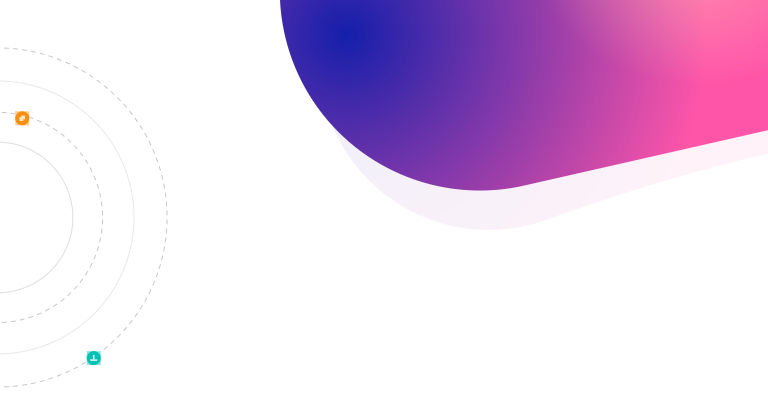
Give the GLSL for this background, as a Shadertoy shader.

```glsl
// A glossy blue-to-pink blob hangs from the top right over a pale echo of itself,
// with thin concentric rings and two small badges at the left. Shapes are signed
// distances in canvas units: y runs down from the top, the height is UNITS.

#define UNITS 405.0
#define BLOB_CENTER vec2(481.0, -9.5)
#define BLOB_RADIUS 200.5
#define ECHO_CENTER vec2(490.0, 60.5)
#define ECHO_RADIUS 170.0
#define ECHO_STRENGTH 0.075
#define BLUE_SPOT vec2(347.0, 34.0)
#define FADE_RADIUS 362.0
#define GLOW_CENTER vec2(700.0, -40.0)
#define RING_CENTER vec2(-2.5, 218.0)
#define DASH_PERIOD 9.0
#define BADGE_SIZE 7.0

const float TAU = 6.2831853;
const vec3 WHITE = vec3(1.0);
const vec3 BLUE = vec3(0.08, 0.12, 0.67);
const vec3 PINK = vec3(1.0, 0.335, 0.66);
const vec3 PEACH = vec3(1.0, 0.75, 0.70);
const vec3 ORANGE = vec3(0.97, 0.56, 0.07);
const vec3 TEAL = vec3(0.0, 0.76, 0.71);

float pixelSize;

float cover(float d) {
    return clamp(0.5 - d / pixelSize, 0.0, 1.0);
}

// Coverage of a line that may be thinner than a pixel
float stroke(float d, float width) {
    return cover(d - 0.5 * width) - cover(d + 0.5 * width);
}

float box(vec2 p, vec2 halfSize) {
    vec2 q = abs(p) - halfSize;
    return length(max(q, 0.0)) + min(max(q.x, q.y), 0.0);
}

// Circle that leaves along its tangent toward the right
float blobDistance(vec2 p) {
    vec2 normal = normalize(vec2(0.227, 1.0));
    vec2 tangent = vec2(normal.y, -normal.x);
    vec2 q = p - BLOB_CENTER;
    return (dot(q, tangent) > 0.0 ? dot(q, normal) : length(q)) - BLOB_RADIUS;
}

// Circle that flows into a shallow parabola at the joint
float echoDistance(vec2 p) {
    const float joint = 58.0;
    const float bend = 0.00029;
    vec2 q = p - ECHO_CENTER;
    float t = q.x - joint;
    if (t < 0.0) return length(q) - ECHO_RADIUS;
    float jointY = sqrt(ECHO_RADIUS * ECHO_RADIUS - joint * joint);
    float startSlope = -joint / jointY;
    float edge = jointY + startSlope * t + bend * t * t;
    float slope = startSlope + 2.0 * bend * t;
    return (q.y - edge) / sqrt(1.0 + slope * slope);
}

vec3 blobColor(vec2 p) {
    return mix(BLUE, PINK, min(length(p - BLUE_SPOT) / FADE_RADIUS, 1.0));
}

float ring(vec2 p, float radius, bool dashed) {
    vec2 q = p - RING_CENTER;
    float line = stroke(length(q) - radius, 1.0);
    if (!dashed) return line;
    float count = floor(TAU * radius / DASH_PERIOD);
    float phase = fract(atan(q.y, q.x) / TAU * count);
    return line * cover((abs(phase - 0.5) - 0.27) * DASH_PERIOD);
}

// Faint square plate under a solid disc
vec3 badge(vec3 base, vec2 q, vec3 tint) {
    base = mix(base, mix(WHITE, tint, 0.45), cover(box(q, vec2(BADGE_SIZE))));
    return mix(base, tint, cover(length(q) - BADGE_SIZE));
}

void mainImage(out vec4 fragColor, in vec2 fragCoord) {
    pixelSize = UNITS / iResolution.y;
    vec2 p = vec2(fragCoord.x, iResolution.y - fragCoord.y) * pixelSize;
    vec3 color = WHITE;

    // Rings, every second one dashed
    for (int i = 0; i < 4; i++) {
        float k = float(i);
        bool dashed = i % 2 == 1;
        float radius = 75.5 + 29.0 * k + 0.83 * k * k;
        float ink = dashed ? 0.22 : 0.13 - 0.02 * k;
        color = mix(color, vec3(0.0), ink * ring(p, radius, dashed));
    }

    // Badges with small white marks
    vec2 a = p - vec2(22.3, 118.6);
    color = badge(color, a, ORANGE);
    float tiles = min(box(a - vec2(0.9, -0.8), vec2(1.9)), box(a + vec2(0.9, -0.8), vec2(1.9)));
    color = mix(color, WHITE, 0.75 * cover(tiles));
    vec2 b = p - vec2(94.0, 359.0);
    color = badge(color, b, TEAL);
    float tray = min(box(b - vec2(0.0, 2.0), vec2(3.5, 0.8)), box(b + vec2(0.0, 1.0), vec2(0.8, 2.0)));
    color = mix(color, WHITE, 0.85 * cover(tray));

    // Pale echo, then the blob with its peach glow
    vec3 tint = blobColor(p);
    color = mix(color, tint, ECHO_STRENGTH * cover(echoDistance(p)));
    float glow = max(1.0 - length((p - GLOW_CENTER) / vec2(160.0, 125.0)), 0.0);
    color = mix(color, mix(tint, PEACH, 0.5 * glow), cover(blobDistance(p)));

    fragColor = vec4(color, 1.0);
}
```
